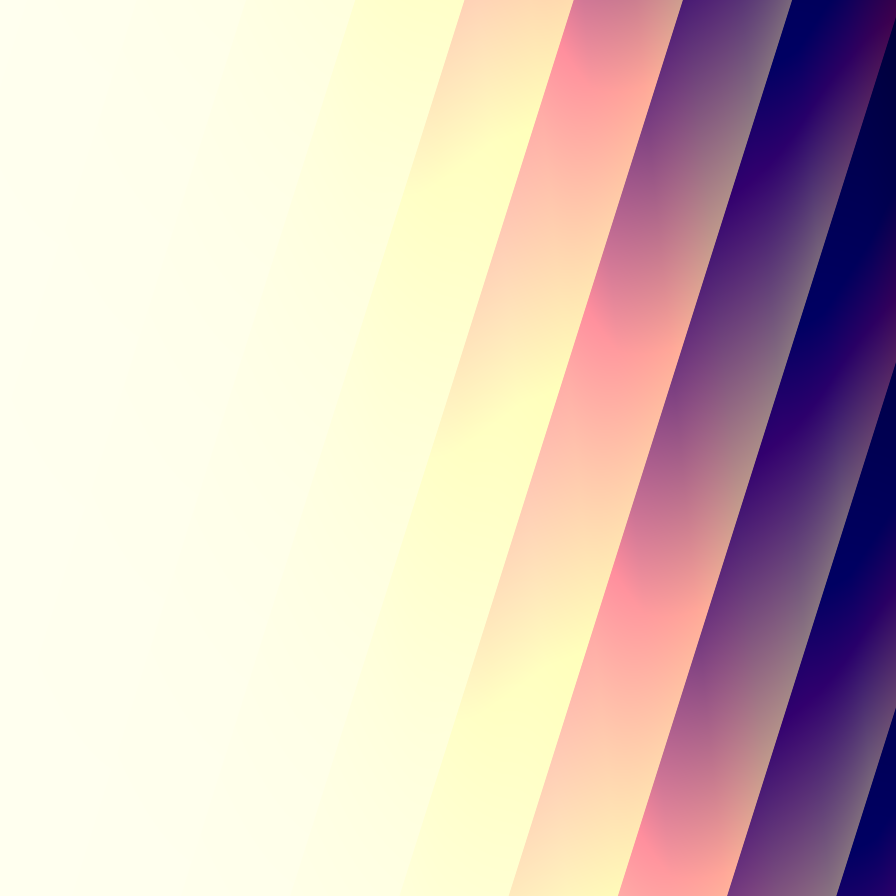
This background is drawn by a Shadertoy shader. Its source:

```glsl
// Slanted translucent strips fading from cream through pink and violet to navy.

const float STRIP_WIDTH  = 0.1219;  // horizontal spacing of the seams
const float STRIP_OFFSET = 0.3958;  // where one seam meets the top edge
const float SEAM_SLANT   = 0.3164;  // leftward lean of the seams going down
const float DRIFT        = 0.1;     // rightward drift of the colours going down
const float RAMP_START   = 0.358;
const float RAMP_STEP    = 0.0586;
const float FADE_LENGTH  = 0.13;    // softness of the fade into cream
const float CREAM_BLUE   = 0.94;
const int   STOPS        = 12;

// Ramps on the two sides of a strip; values outside 0..1 place the clipping lines.
const vec3 LEFT_RAMP[STOPS] = vec3[STOPS](
    vec3(1.5, 1.1, 0.845),   vec3(1.5, 1.02, 0.79),
    vec3(1.5, 0.9, 0.735),   vec3(1.5, 0.79, 0.71),
    vec3(1.2, 0.66, 0.65),   vec3(0.77, 0.43, 0.58),
    vec3(0.45, 0.22, 0.5),   vec3(0.26, 0.08, 0.45),
    vec3(0.1, -0.12, 0.41),  vec3(-0.12, -0.35, 0.36),
    vec3(-0.25, -0.45, 0.3), vec3(-0.3, -0.5, 0.22));

const vec3 RIGHT_RAMP[STOPS] = vec3[STOPS](
    vec3(1.6, 1.3, 0.885),   vec3(1.6, 1.25, 0.86),
    vec3(1.6, 1.2, 0.82),    vec3(1.6, 1.1, 0.77),
    vec3(1.6, 0.975, 0.725), vec3(1.3, 0.84, 0.675),
    vec3(1.06, 0.7, 0.61),   vec3(0.77, 0.61, 0.55),
    vec3(0.56, 0.48, 0.51),  vec3(0.47, 0.4, 0.48),
    vec3(0.35, 0.18, 0.41),  vec3(0.23, -0.02, 0.29));

// Colour at a ramp position, for a place across the strip from 0 to 1.
vec3 stripColor(float position, float across) {
    float scaled = clamp((position - RAMP_START) / RAMP_STEP, 0.0, float(STOPS) - 1.001);
    int stop = int(scaled);
    float blend = fract(scaled);
    vec3 left  = mix(LEFT_RAMP[stop], LEFT_RAMP[stop + 1], blend);
    vec3 right = mix(RIGHT_RAMP[stop], RIGHT_RAMP[stop + 1], blend);
    vec3 color = mix(left, right, across);

    // Ease into cream before the ramp begins.
    float fade = exp(min(position - RAMP_START, 0.0) / FADE_LENGTH);
    color.b = mix(CREAM_BLUE, color.b, fade);
    return clamp(color, 0.0, 1.0);
}

void mainImage(out vec4 fragColor, in vec2 fragCoord) {
    vec2 uv = fragCoord / iResolution.xy;
    float depth = 1.0 - uv.y;

    // Repeating coordinate across the strips, and drifting colour position.
    float across = fract((uv.x + SEAM_SLANT * depth - STRIP_OFFSET) / STRIP_WIDTH);
    float position = uv.x - DRIFT * depth;

    // Smooth each seam over about one pixel.
    float seamWidth = 1.2 / (iResolution.x * STRIP_WIDTH);
    float seam = smoothstep(0.0, seamWidth, across);
    vec3 color = mix(stripColor(position, 1.0), stripColor(position, across), seam);

    fragColor = vec4(color, 1.0);
}
```
